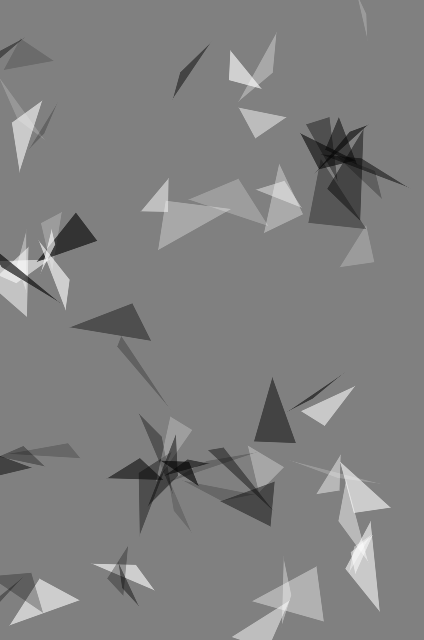
This background is drawn by a WebGL 1 fragment shader. Its source:

```glsl
precision highp float;
// Scattered shards: translucent black and white triangles on flat mid grey.
// Jittered grid cells each hold a cluster; its triangles fan out around the
// cluster centre and are blended in turn, so overlaps get darker or lighter.

uniform vec2 u_resolution;

#define BASE_GREY 0.502
#define COLUMNS 4.0
#define ROWS 6.0
#define JITTER 0.8
#define SHARD_LENGTH vec2(0.10, 0.22)
#define SHARD_ANGLE vec2(0.08, 0.93)
#define SHARD_OPACITY vec2(0.14, 0.66)
#define SPREAD 0.09
#define CLUSTER_REACH 0.26
#define DARK_CENTRE vec2(0.32, 0.25)
#define DARK_RADIUS 0.32
#define FLIP_CHANCE 0.1

const int CLUSTERS = 24;   // COLUMNS * ROWS
const int MAX_SHARDS = 8;

// Four random values in 0..1 from a pair of indices
vec4 hash4(vec2 key) {
  vec4 q = fract(key.xyxy * vec4(0.1031, 0.1030, 0.0973, 0.1099) + 0.317);
  q += dot(q, q.wzxy + 33.33);
  return fract((q.xxyz + q.yzzw) * q.zywx);
}

vec2 heading(float angle) {
  return vec2(cos(angle), sin(angle));
}

float cross2(vec2 a, vec2 b) {
  return a.x * b.y - a.y * b.x;
}

// Signed distance to the line a-b, negative on its left side
float edge(vec2 p, vec2 a, vec2 b) {
  return -cross2(normalize(b - a), p - a);
}

// Smooth coverage of a triangle with either winding
float triangle(vec2 p, vec2 a, vec2 b, vec2 c, float pixel) {
  float winding = sign(cross2(b - a, c - a));
  float d = max(edge(p, a, b) * winding,
            max(edge(p, b, c) * winding, edge(p, c, a) * winding));
  return 1.0 - smoothstep(-0.5 * pixel, 0.5 * pixel, d);
}

// Coverage of one shard: a long side and a shorter side sharing a corner
float shard(vec2 p, vec2 centre, vec2 key, float pixel) {
  vec4 shape = hash4(key);
  vec4 place = hash4(key + 57.0);
  float angle = 2.4 * key.y + 6.283 * hash4(key.xx + 11.0).x + 1.6 * place.x;
  float size = mix(SHARD_LENGTH.x, SHARD_LENGTH.y, shape.x);
  float opening = mix(SHARD_ANGLE.x, SHARD_ANGLE.y, shape.y);
  opening *= shape.z < 0.5 ? -1.0 : 1.0;
  vec2 along = heading(angle) * size;
  vec2 corner = centre + (place.yz - 0.5) * SPREAD - 0.3 * along;
  vec2 side = heading(angle + opening) * size * mix(0.4, 1.0, shape.w);
  return triangle(p, corner, corner + along, corner + side, pixel);
}

void main() {
  float pixel = 1.0 / u_resolution.x;
  vec2 p = gl_FragCoord.xy * pixel;
  vec2 canvas = vec2(1.0, u_resolution.y * pixel);
  float grey = BASE_GREY;

  for (int i = 0; i < CLUSTERS; i++) {
    float id = float(i);
    vec4 rnd = hash4(vec2(id + 3.0, 91.0));
    vec2 cell = vec2(mod(id, COLUMNS), floor((id + 0.5) / COLUMNS)) + 0.5;
    vec2 grid = vec2(COLUMNS, ROWS);
    vec2 centre = (cell + (rnd.xy - 0.5) * JITTER) / grid * canvas;
    if (distance(p, centre) > CLUSTER_REACH) continue;

    // Dark clusters gather low on the left, with some spaced elsewhere
    bool dark = distance(cell / grid, DARK_CENTRE) < DARK_RADIUS
             || mod(id, 11.0) > 7.5;

    // A few dense clusters; the lower rows are fuller than the upper ones
    float count = 1.0 + floor(rnd.z * 2.6) + (cell.y < 2.0 ? 2.0 : 0.0);
    if (abs(mod(id, 7.0) - 5.0) < 0.5) count = float(MAX_SHARDS);

    for (int k = 0; k < MAX_SHARDS; k++) {
      if (float(k) >= count) break;
      vec2 key = vec2(id * 7.0 + 5.0, float(k) + 1.0);
      vec4 tint = hash4(key + 131.0);
      bool black = tint.x < FLIP_CHANCE ? !dark : dark;
      float opacity = mix(SHARD_OPACITY.x, SHARD_OPACITY.y, tint.y);
      float ink = black ? 0.02 : 1.0;
      grey = mix(grey, ink, opacity * shard(p, centre, key, pixel));
    }
  }

  gl_FragColor = vec4(vec3(grey), 1.0);
}
```
